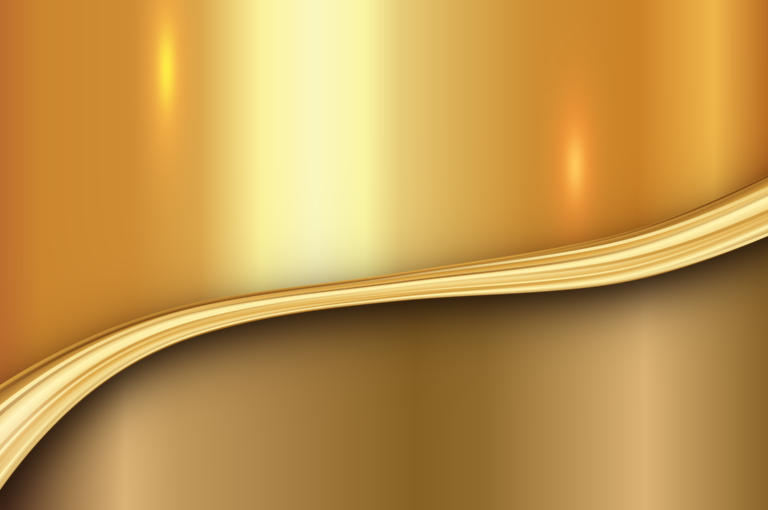
A WebGL 1 fragment shader for this background:

```glsl
precision highp float;
// Brushed gold panel above a bronze panel, parted by a sweeping metallic ribbon.
// Panels are horizontal colour ramps; the ribbon lies between two Hermite curves
// and is striped along its normalised thickness. Glints and shadows are falloffs.
uniform vec2 u_resolution;

// Extends a linear colour ramp to the next stop.
void addStop(inout vec3 color, inout float last, float x, float at, vec3 next) {
  color = mix(color, next, clamp((x - last) / (at - last), 0.0, 1.0));
  last = at;
}

float hermite(float x, float a, float b, vec2 height, vec2 slope) {
  float w = b - a;
  float t = clamp((x - a) / w, 0.0, 1.0);
  float s = t * t * (3.0 - 2.0 * t);
  float q = t * (1.0 - t);
  return mix(height.x, height.y, s) + w * q * (slope.x * (1.0 - t) - slope.y * t);
}

// Smooth curve through five heights with given slopes.
float sweep(float x, vec4 h, float hEnd, vec4 m, float mEnd) {
  if (x < 0.26) return hermite(x, 0.0, 0.26, h.xy, m.xy);
  if (x < 0.52) return hermite(x, 0.26, 0.52, h.yz, m.yz);
  if (x < 0.78) return hermite(x, 0.52, 0.78, h.zw, m.zw);
  return hermite(x, 0.78, 1.0, vec2(h.w, hEnd), vec2(m.w, mEnd));
}

float upperEdge(float x) {
  return sweep(x, vec4(0.245, 0.408, 0.465, 0.531), 0.657, vec4(0.95, 0.31, 0.24, 0.34), 0.75);
}

float lowerEdge(float x) {
  return sweep(x, vec4(0.039, 0.343, 0.410, 0.439), 0.537, vec4(2.1, 0.467, 0.15, 0.196), 0.63);
}

vec3 goldPanel(float x) {
  vec3 c = vec3(0.74, 0.43, 0.18);
  float last = 0.0;
  addStop(c, last, x, 0.055, vec3(0.80, 0.53, 0.18));
  addStop(c, last, x, 0.17, vec3(0.81, 0.55, 0.20));
  addStop(c, last, x, 0.26, vec3(0.86, 0.65, 0.29));
  addStop(c, last, x, 0.34, vec3(0.99, 0.95, 0.61));
  addStop(c, last, x, 0.41, vec3(0.98, 0.97, 0.75));
  addStop(c, last, x, 0.475, vec3(0.98, 0.96, 0.64));
  addStop(c, last, x, 0.52, vec3(0.91, 0.80, 0.47));
  addStop(c, last, x, 0.59, vec3(0.86, 0.69, 0.34));
  addStop(c, last, x, 0.69, vec3(0.81, 0.56, 0.20));
  addStop(c, last, x, 0.83, vec3(0.80, 0.51, 0.15));
  addStop(c, last, x, 0.93, vec3(0.94, 0.71, 0.29));
  addStop(c, last, x, 1.0, vec3(0.73, 0.43, 0.13));
  return c;
}

vec3 bronzePanel(float x) {
  vec3 c = vec3(0.36, 0.22, 0.16);
  float last = 0.0;
  addStop(c, last, x, 0.09, vec3(0.64, 0.49, 0.30));
  addStop(c, last, x, 0.163, vec3(0.86, 0.70, 0.46));
  addStop(c, last, x, 0.23, vec3(0.76, 0.60, 0.36));
  addStop(c, last, x, 0.34, vec3(0.68, 0.52, 0.29));
  addStop(c, last, x, 0.54, vec3(0.53, 0.38, 0.14));
  addStop(c, last, x, 0.63, vec3(0.57, 0.42, 0.18));
  addStop(c, last, x, 0.84, vec3(0.86, 0.70, 0.45));
  addStop(c, last, x, 1.0, vec3(0.54, 0.39, 0.16));
  return c;
}

// Tall soft halo with a narrow bright core.
vec3 addGlint(vec3 c, vec2 p, vec2 size, vec3 halo, vec3 core) {
  vec2 q = p / size;
  c = mix(c, halo, 0.85 * exp(-dot(q, q)));
  q *= vec2(2.4, 2.6);
  return mix(c, core, 0.9 * exp(-dot(q, q)));
}

// t runs from the upper edge (0) to the lower edge (1).
vec3 ribbon(float x, float t, float soft) {
  vec3 cream = vec3(1.0, 0.95, 0.68);
  vec3 gold = vec3(0.86, 0.64, 0.25);
  vec3 brown = vec3(0.48, 0.27, 0.08);
  float shifted = t + 0.035 * sin(7.0 * x);
  vec3 c = gold;
  float last = 0.0;
  addStop(c, last, shifted, 0.10, mix(brown, gold, 0.45));
  addStop(c, last, shifted, 0.22, gold);
  addStop(c, last, shifted, 0.42, cream);
  addStop(c, last, shifted, 0.58, mix(gold, cream, 0.6));
  addStop(c, last, shifted, 0.72, gold);
  addStop(c, last, shifted, 0.87, cream);
  addStop(c, last, shifted, 1.0, vec3(0.72, 0.48, 0.14));
  // Strands drift across the ribbon and alternate between light and dark.
  for (int i = 0; i < 8; i++) {
    float k = float(i);
    float center = (k + 0.5) / 8.0 + 0.045 * sin(5.0 * x + 2.1 * k);
    float width = 0.022 + 0.02 * fract(k * 0.618);
    float line = 1.0 - smoothstep(width - soft, width + soft, abs(t - center));
    float sheen = 0.55 + 0.35 * sin(8.0 * x + 1.7 * k);
    vec3 dark = mix(brown, gold, smoothstep(0.2, 0.55, t) * 0.85);
    c = mix(c, mod(k, 2.0) < 0.5 ? dark : cream, line * sheen);
  }
  // Pale flare where the band turns at the left.
  vec2 flare = vec2(x - 0.02, t - 0.55) / vec2(0.06, 0.3);
  return mix(c, vec3(1.0, 0.97, 0.86), 0.4 * exp(-dot(flare, flare)));
}

void main() {
  vec2 p = gl_FragCoord.xy / u_resolution;
  float pixel = 1.0 / u_resolution.y;
  float aspect = u_resolution.x / u_resolution.y;
  float top = upperEdge(p.x);
  float bottom = lowerEdge(p.x);
  vec2 rise = vec2(upperEdge(p.x + 0.005) - upperEdge(p.x - 0.005),
                   lowerEdge(p.x + 0.005) - lowerEdge(p.x - 0.005)) / (0.01 * aspect);
  vec2 lean = sqrt(1.0 + rise * rise);
  float above = (p.y - top) / lean.x;
  float below = (bottom - p.y) / lean.y;

  // Upper panel with its two glints and faint contact shade.
  vec3 gold = goldPanel(p.x);
  gold = addGlint(gold, p - vec2(0.217, 0.865), vec2(0.026, 0.19), vec3(1.0, 0.70, 0.28), vec3(1.0, 0.95, 0.28));
  gold = addGlint(gold, p - vec2(0.749, 0.675), vec2(0.028, 0.15), vec3(1.0, 0.60, 0.23), vec3(1.0, 0.80, 0.36));
  gold *= 1.0 - vec3(0.24, 0.28, 0.32) * exp(-max(above, 0.0) / 0.035);

  // Lower panel under the cast shadow.
  float depth = max(below, 0.0) / 0.065;
  vec3 bronze = mix(bronzePanel(p.x), vec3(0.15, 0.09, 0.04), 0.85 * exp(-depth * sqrt(depth + 0.25)));

  float thickness = top - bottom;
  vec3 band = ribbon(p.x, (top - p.y) / thickness, pixel / thickness);
  vec3 color = mix(band, gold, smoothstep(-pixel, pixel, above));
  color = mix(color, bronze, smoothstep(-pixel, pixel, below));
  gl_FragColor = vec4(color, 1.0);
}
```
